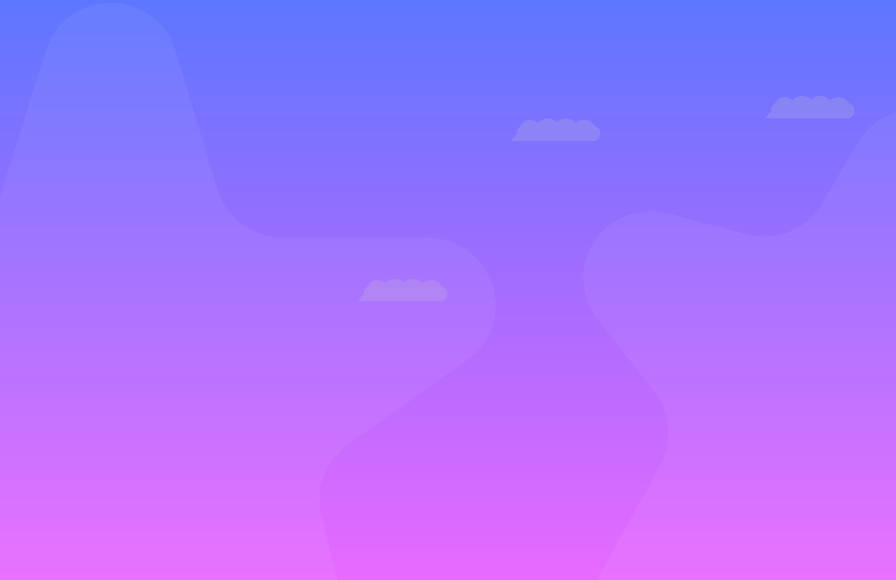
Give the GLSL for this background, as a Shadertoy shader.

```glsl
// Blue-to-pink dusk sky with two pale rounded hills and three small clouds.

// Layout grid spans the whole canvas, with y measured downwards from the top.
const vec2 GRID = vec2(768.0, 500.0);

const vec3 SKY_TOP = vec3(0.365, 0.465, 1.0);
const vec3 SKY_MIDDLE = vec3(0.645, 0.425, 1.0);
const vec3 SKY_BOTTOM = vec3(0.91, 0.415, 1.0);
const vec3 HILL_COLOR = vec3(1.0);
const float HILL_OPACITY = 0.05;
const vec3 CLOUD_COLOR = vec3(0.80, 0.79, 0.83);
const float CLOUD_OPACITY = 0.2;

// Hills are polygons whose corners are all rounded by one radius.
const float CORNER_RADIUS = 58.0;
const int CORNERS = 7;
const vec2 LEFT_HILL[CORNERS] = vec2[CORNERS](
    vec2(-100, 490), vec2(96, -137.5), vec2(199, 205), vec2(548, 205),
    vec2(266.3, 406.2), vec2(313.6, 600), vec2(-100, 600));
const vec2 RIGHT_HILL[CORNERS] = vec2[CORNERS](
    vec2(995, 600), vec2(457, 600), vec2(584.2, 367.2), vec2(404.5, 138.5),
    vec2(682.8, 213.6), vec2(785, 36.4), vec2(995, 400));

// Lower left corner of each cloud.
const int CLOUDS = 3;
const vec2 CLOUD_ORIGIN[CLOUDS] = vec2[CLOUDS](
    vec2(438, 121.5), vec2(656, 102), vec2(307, 259.7));
const int PUFFS = 4;
const float PUFF_RADIUS = 11.0;
const float PUFF_SPACING = 15.5;

float cross2(vec2 a, vec2 b) {
    return a.x * b.y - a.y * b.x;
}

float segmentDistance(vec2 p, vec2 a, vec2 b) {
    vec2 ab = b - a;
    return length(p - a - ab * clamp(dot(p - a, ab) / dot(ab, ab), 0.0, 1.0));
}

// Signed distance to a polygon with filleted corners, negative inside.
float roundedPolygon(vec2 p, vec2 corners[CORNERS]) {
    float edge = 1e5;
    bool inside = false;
    vec2 lineStart = vec2(0.0);
    for (int i = 0; i <= CORNERS; i++) {
        vec2 corner = corners[i % CORNERS];
        vec2 next = corners[(i + 1) % CORNERS];
        vec2 back = normalize(corners[(i + CORNERS - 1) % CORNERS] - corner);
        vec2 ahead = normalize(next - corner);

        // Fillet circle touching both sides of the corner
        float cosAngle = dot(back, ahead);
        float tangent = CORNER_RADIUS * sqrt((1.0 + cosAngle) / (1.0 - cosAngle));
        vec2 center = corner + normalize(back + ahead)
                    * length(vec2(tangent, CORNER_RADIUS));
        float arc = length(p - center) - CORNER_RADIUS;
        vec2 q = p - corner;
        bool inSector = max(dot(q, back), dot(q, ahead)) < tangent;
        if (inSector) edge = min(edge, abs(arc));

        // The first pass only finds where the first straight side begins
        if (i > 0) {
            edge = min(edge, segmentDistance(p, lineStart, corner + back * tangent));
            if ((corner.y > p.y) != (next.y > p.y)) {
                float slope = (next.x - corner.x) / (next.y - corner.y);
                if (q.x < q.y * slope) inside = !inside;
            }
            // Toggle the sliver between the fillet and the sharp corner
            float turn = cross2(back, ahead);
            bool inWedge = min(cross2(back, q) * turn, cross2(q, ahead) * turn) > 0.0;
            if (inSector && inWedge && arc > 0.0) inside = !inside;
        }
        lineStart = corner + ahead * tangent;
    }
    return inside ? -edge : edge;
}

// Flat-bottomed cloud; p has its origin at the lower left, y upwards.
float cloudDistance(vec2 p) {
    float slope = dot(p, vec2(-0.79, 0.61));
    float d = max(max(slope, p.x - 66.0), p.y - 13.0);
    d = min(d, length(p - vec2(69.5, 6.5)) - 7.0);
    for (int i = 0; i < PUFFS; i++) {
        float k = float(i);
        vec2 center = vec2(16.0 + PUFF_SPACING * k, 8.8 - 1.1 * abs(k - 1.5));
        d = min(d, length(p - center) - PUFF_RADIUS);
    }
    return max(max(d, slope - 1.5), -p.y);
}

float coverage(float d, float pixel) {
    return clamp(0.5 - d / pixel, 0.0, 1.0);
}

void mainImage(out vec4 fragColor, in vec2 fragCoord) {
    vec2 uv = fragCoord / iResolution.xy;
    vec2 p = vec2(uv.x, 1.0 - uv.y) * GRID;
    float pixel = GRID.y / iResolution.y;

    // Sky
    float depth = 2.0 * (1.0 - uv.y);
    vec3 color = mix(SKY_TOP, SKY_MIDDLE, min(depth, 1.0));
    color = mix(color, SKY_BOTTOM, max(depth - 1.0, 0.0));

    // Hills
    float hills = min(roundedPolygon(p, LEFT_HILL), roundedPolygon(p, RIGHT_HILL));
    color = mix(color, HILL_COLOR, HILL_OPACITY * coverage(hills, pixel));

    // Clouds
    float clouds = 1e5;
    for (int i = 0; i < CLOUDS; i++) {
        vec2 q = p - CLOUD_ORIGIN[i];
        clouds = min(clouds, cloudDistance(vec2(q.x, -q.y)));
    }
    color = mix(color, CLOUD_COLOR, CLOUD_OPACITY * coverage(clouds, pixel));

    fragColor = vec4(color, 1.0);
}
```
